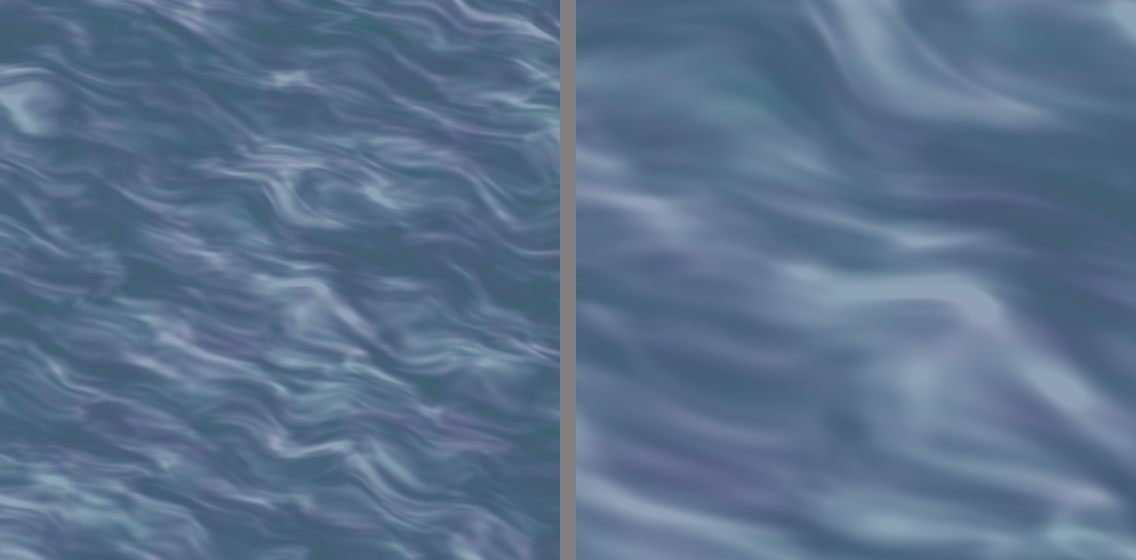
Left, the full canvas; right, a detail of the centre.
Give the GLSL for this texture, as a WebGL 2 fragment shader.

```glsl
#version 300 es
precision highp float;
// Wind-ruffled blue sea with soft pale crests slanting down to the right.

uniform vec2 u_resolution;
out vec4 fragColor;

// Integer hash of a lattice cell, giving a gradient in the square -1..1
vec2 cellGradient(vec2 cell) {
    uvec2 q = uvec2(ivec2(cell)) * uvec2(1597u, 3571u);
    uint h = (q.x ^ (q.y << 8)) + q.y * 7919u;
    h = (h ^ (h >> 15)) * 73471u;
    h = (h ^ (h >> 13)) * 91813u;
    h ^= h >> 16;
    return vec2(h & 255u, (h >> 8) & 255u) / 127.5 - 1.0;
}

// Gradient noise scaled to a spread of about one
float noise(vec2 p) {
    vec2 cell = floor(p);
    vec2 f = p - cell;
    vec2 w = f * f * f * (f * (f * 6.0 - 15.0) + 10.0);
    float a = dot(cellGradient(cell), f);
    float b = dot(cellGradient(cell + vec2(1, 0)), f - vec2(1, 0));
    float c = dot(cellGradient(cell + vec2(0, 1)), f - vec2(0, 1));
    float d = dot(cellGradient(cell + vec2(1, 1)), f - vec2(1, 1));
    return 5.7 * mix(mix(a, b, w.x), mix(c, d, w.x), w.y);
}

// Elongated noise that falls to the right by the given slope
float streaks(vec2 p, float slope, vec2 frequency, float seed) {
    return noise(vec2(p.x, p.y + slope * p.x) * frequency + seed);
}

// Relative brightness of the water, roughly normal around zero
float waterTone(vec2 p) {
    // Bend the wave lines
    p.y += 0.010 * noise(p * vec2(6.0, 8.0) + 3.7);
    p.x += 0.012 * noise(p * vec2(9.0, 16.0) + 41.3);

    // Waves from broad swell to fine ripples
    float swell = streaks(p, 0.38, vec2(2.3, 6.5), 11.2);
    float chop = streaks(p, 0.42, vec2(6.0, 23.0), 27.6);
    float ripple = streaks(p, 0.32, vec2(12.0, 44.0), 53.1);
    float fine = streaks(p, 0.20, vec2(27.0, 85.0), 79.4);

    // Thin bright crests, strongest on the lit swell
    float ridge = streaks(p, 0.36, vec2(4.5, 15.0), 97.8);
    float crest = exp(-6.0 * ridge * ridge) * smoothstep(-0.8, 1.4, swell + 0.5 * chop);

    return 0.52 * swell + 0.56 * chop + 0.44 * ripple + 0.22 * fine
         + 0.9 * crest - 0.14;
}

void main() {
    vec2 p = gl_FragCoord.xy / u_resolution.y;
    float tone = clamp(waterTone(p), -1.8, 2.4);

    // Slate blue, darkening to teal and lifting to pale grey-blue
    vec3 color = vec3(0.327, 0.417, 0.526)
               + tone * (vec3(0.060, 0.052, 0.054) + tone * vec3(0.014, 0.015, 0.009));

    // Faint drift between violet and green
    float tint = 0.6 * streaks(p, 0.3, vec2(5.0, 13.0), 131.5)
               + 0.5 * streaks(p, 0.2, vec2(15.0, 40.0), 157.9);
    color += tint * vec3(0.012, -0.007, 0.004);

    fragColor = vec4(color, 1.0);
}
```
